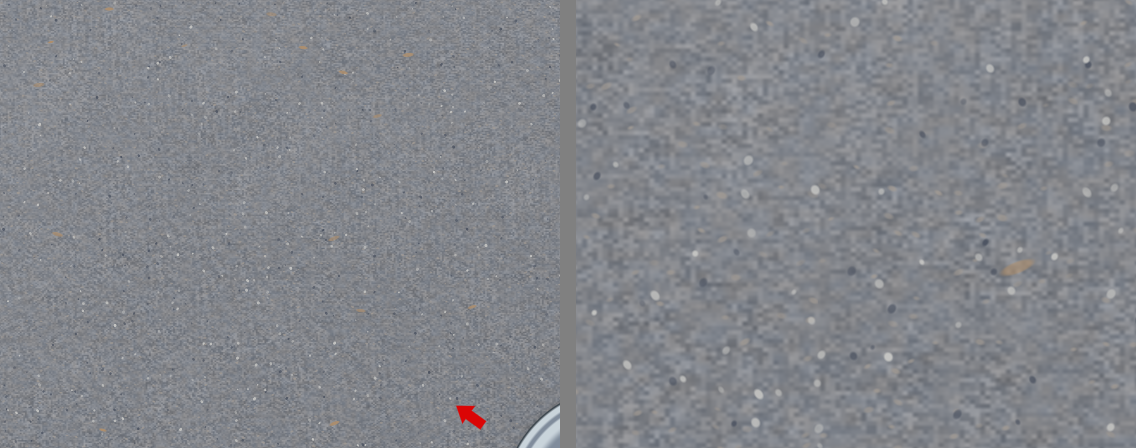
Left, the full canvas; right, a detail of the centre.
Give the GLSL for this texture, as a Shadertoy shader.

```glsl
// Fine grey speckled asphalt with a red arrow and a glossy rounded corner.

const vec3 STONE_GREY = vec3(0.513, 0.524, 0.547);
const vec3 WARM_SHIFT = vec3(0.022, 0.002, -0.022);
const vec3 PALE_CHIP = vec3(0.77, 0.77, 0.76);
const vec3 TAN_CHIP = vec3(0.64, 0.61, 0.58);
const vec3 DARK_PIT = vec3(0.27, 0.30, 0.36);
const vec3 ORANGE_CHIP = vec3(0.69, 0.56, 0.42);
const vec3 ARROW_RED = vec3(0.86, 0.02, 0.02);
const vec3 GLOSS_LIGHT = vec3(0.79, 0.83, 0.86);
const vec3 GLOSS_SHADE = vec3(0.50, 0.55, 0.61);
const vec3 GLOSS_EDGE = vec3(0.22, 0.26, 0.29);

float hash(vec2 p, float seed) {
    return fract(sin(dot(p, vec2(127.1, 311.7)) + seed * 74.7) * 43758.5453);
}

// Smooth value noise, from 0 to 1.
float noise(vec2 p, float seed) {
    vec2 cell = floor(p);
    vec2 f = fract(p);
    f = f * f * (3.0 - 2.0 * f);
    float low = mix(hash(cell, seed), hash(cell + vec2(1, 0), seed), f.x);
    float high = mix(hash(cell + vec2(0, 1), seed), hash(cell + 1.0, seed), f.x);
    return mix(low, high, f.y);
}

float cover(float dist, float blur) {
    return 1.0 - smoothstep(-blur, blur, dist);
}

// Scattered ellipses, at most one in each grid cell.
float specks(vec2 p, float cells, float density, vec2 radius, float blur, float seed) {
    vec2 cell = floor(p * cells);
    vec2 offset = vec2(hash(cell, seed + 1.0), hash(cell, seed + 2.0));
    vec2 center = (cell + 0.2 + 0.6 * offset) / cells;
    vec2 size = radius * mix(0.6, 1.3, hash(cell, seed + 3.0));
    float tilt = (hash(cell, seed + 4.0) - 0.5) * 0.8;
    vec2 d = p - center;
    d.y += d.x * tilt;
    float dist = (length(d / size) - 1.0) * min(size.x, size.y);
    float strength = mix(0.45, 1.0, hash(cell, seed + 5.0));
    return cover(dist, blur) * strength * step(hash(cell, seed), density);
}

// Grey ground whose grain is stronger in some patches than in others.
vec3 asphalt(vec2 p) {
    float contrast = mix(0.55, 1.45, noise(p * 42.0, 1.0));
    float fine = noise(p * vec2(260.0, 310.0), 2.0) - 0.5;
    float medium = noise(p * vec2(95.0, 125.0), 3.0) - 0.5;
    float broad = noise(p * 7.0, 4.0) - 0.5;
    float warmth = noise(p * vec2(90.0, 130.0), 5.0) - 0.5;
    float light = 0.018 * (p.y - 0.5) - 0.010 * (p.x - 0.62);
    float grain = 0.135 * contrast * fine + 0.045 * medium + 0.014 * broad;
    return STONE_GREY + grain + light + WARM_SHIFT * (warmth + 0.5 * fine);
}

vec3 addChips(vec3 color, vec2 p, float blur) {
    color = mix(color, TAN_CHIP, 0.8 * specks(p, 62.0, 0.24, vec2(0.0028, 0.0018), blur, 10.0));
    color = mix(color, DARK_PIT, 0.8 * specks(p, 38.0, 0.16, vec2(0.0024, 0.0026), blur, 20.0));
    color = mix(color, PALE_CHIP, specks(p, 41.0, 0.14, vec2(0.0026, 0.0027), blur, 30.0));
    return mix(color, ORANGE_CHIP, specks(p, 14.0, 0.06, vec2(0.0095, 0.0035), blur, 40.0));
}

// Signed distance to an arrow; axis points from its tip to its tail.
float arrowDistance(vec2 p, vec2 tip, vec2 axis) {
    vec2 d = p - tip;
    float along = dot(d, axis);
    float side = abs(dot(d, vec2(-axis.y, axis.x)));
    float head = max((side - 0.7 * along) * 0.82, along - 0.035);
    float shaft = max(side - 0.0115, max(0.03 - along, along - 0.075));
    return min(head, shaft);
}

// Reflecting bands by depth inside the rounded corner.
vec3 gloss(float depth) {
    vec3 color = mix(GLOSS_EDGE, GLOSS_LIGHT, smoothstep(0.001, 0.007, depth));
    color = mix(color, GLOSS_SHADE, smoothstep(0.015, 0.022, depth));
    color = mix(color, GLOSS_LIGHT, smoothstep(0.026, 0.032, depth));
    return mix(color, GLOSS_SHADE, smoothstep(0.044, 0.065, depth));
}

void mainImage(out vec4 fragColor, in vec2 fragCoord) {
    vec2 p = fragCoord / iResolution.y;
    float pixel = 1.0 / iResolution.y;

    vec3 color = addChips(asphalt(p), p, max(0.0011, 0.5 * pixel));

    float arrow = arrowDistance(p, vec2(1.018, 0.0945), normalize(vec2(0.81, -0.585)));
    color = mix(color, ARROW_RED, cover(arrow, 0.8 * pixel));

    float corner = length(p - vec2(1.381, -0.124)) - 0.2597;
    color *= 1.0 - 0.10 * cover(corner - 0.008, 0.010);
    color = mix(color, gloss(-corner), cover(corner, 0.8 * pixel));

    fragColor = vec4(color, 1.0);
}
```
